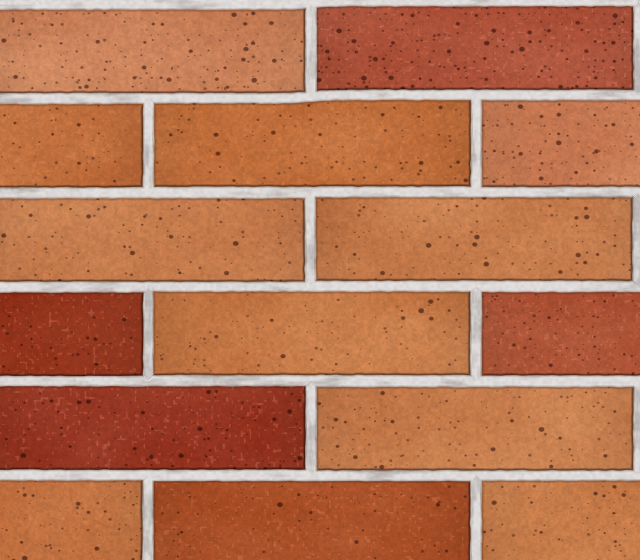
Write a WebGL 2 fragment shader that draws this texture.

```glsl
#version 300 es
precision highp float;
// Running-bond wall of long fired bricks in pale mortar. Each brick is a box
// distance with its own firing tone, clay clouds, grain, pits and dark rims.
// Lengths are in units of the canvas height, with y running down from the top.
uniform vec2 u_resolution;
out vec4 outColor;

// Firing per brick, three per course: 0 is tan, 0.5 orange, 1 dark red.
const float FIRING[18] = float[18](
  0.05, 0.74, 0.30,   0.38, 0.40, 0.20,   0.10, 0.10, 0.30,
  0.98, 0.20, 0.72,   1.00, 0.12, 0.30,   0.32, 0.73, 0.18);
// Rosiness per brick: raises the blue and brings more dark pits.
const float ROSE[18] = float[18](
  0.75, 1.00, 0.50,   0.20, 0.10, 0.85,   0.30, 0.25, 0.30,
  0.10, 0.15, 0.75,   0.30, 0.25, 0.30,   0.25, 0.00, 0.15);

float hash(vec2 p) {
  vec3 q = fract(p.xyx * vec3(0.1031, 0.1030, 0.0973));
  q += dot(q, q.yzx + 33.33);
  return fract((q.x + q.y) * q.z);
}

float noise(vec2 p) {
  vec2 i = floor(p), f = fract(p);
  f = f * f * (3.0 - 2.0 * f);
  return mix(mix(hash(i), hash(i + vec2(1, 0)), f.x),
             mix(hash(i + vec2(0, 1)), hash(i + vec2(1, 1)), f.x), f.y);
}

float fbm(vec2 p) {
  float sum = 0.0, gain = 0.5;
  for (int i = 0; i < 4; i++) {
    sum += gain * noise(p);
    p = p * 2.03 + 17.3;
    gain *= 0.5;
  }
  return sum / 0.9375;
}

// Round specks, one at most in each cell; density is the share of cells filled.
float specks(vec2 p, float cell, float density, float aa) {
  vec2 g = p / cell, id = floor(g);
  vec2 centre = 0.3 + 0.4 * vec2(hash(id + 3.7), hash(id + 41.2));
  float radius = cell * mix(0.08, 0.26, pow(hash(id + 71.9), 2.0));
  float d = length((g - id - centre) * vec2(0.85, 1.0)) * cell - radius;
  return step(hash(id + 9.1), density) * (1.0 - smoothstep(-aa, aa, d));
}

vec3 brickColor(vec2 p, vec2 local, float firing, float rose, vec2 id, float aa) {
  vec3 tan_ = vec3(0.785, 0.510, 0.310);
  vec3 orange = vec3(0.735, 0.405, 0.200);
  vec3 darkRed = vec3(0.575, 0.205, 0.110);
  vec3 col = firing < 0.5 ? mix(tan_, orange, firing * 2.0)
                          : mix(orange, darkRed, firing * 2.0 - 1.0);
  col += rose * vec3(0.015, 0.010, 0.070);

  // Broad firing clouds, then sandy grain at two sizes.
  float cloud = fbm(p * vec2(5.0, 8.0) + id * 13.0) - 0.5;
  col += cloud * vec3(0.10, 0.13, 0.12);
  float grain = noise(p * 150.0) + noise(p * 310.0 + 5.0) - 1.0;
  col *= 1.0 + 0.085 * grain;
  col += 0.09 * smoothstep(0.72, 0.95, noise(p * 190.0 + 60.0)) * firing;

  // Dark iron pits, large sparse ones over small dense ones.
  float pits = specks(p, 0.0165, 0.05 + 0.20 * rose, aa);
  pits = max(pits, 0.75 * specks(p + 0.37, 0.0095, 0.07 + 0.10 * rose, aa));
  col = mix(col, col * vec3(0.48, 0.40, 0.38), pits * 0.85);

  // Slightly deeper tone toward the ends.
  return col * (1.0 - 0.06 * smoothstep(0.18, 0.29, abs(local.x)));
}

vec3 mortarColor(vec2 p, float upright) {
  float stain = fbm(p * vec2(9.0, 22.0) + 4.0);
  float streak = fbm(p * mix(vec2(22.0, 95.0), vec2(95.0, 22.0), upright));
  vec3 col = mix(vec3(0.87, 0.855, 0.85), vec3(0.73, 0.71, 0.70),
                 smoothstep(0.48, 0.78, 0.5 * (stain + streak) + 0.09 * upright));
  return col * (1.0 + 0.07 * (noise(p * 180.0) - 0.5));
}

void main() {
  float aa = 0.8 / u_resolution.y;
  vec2 p = vec2(gl_FragCoord.x, u_resolution.y - gl_FragCoord.y) / u_resolution.y;

  // The upper courses rise a little on the right.
  vec2 q = p;
  q.y += 0.006 * smoothstep(0.5, 0.62, p.x) * (1.0 - smoothstep(0.18, 0.36, p.y));

  // Brick pitch 0.585 by 0.1685; odd courses shift by half a brick.
  float row = floor((q.y - 0.0065) / 0.1685);
  float shift = mod(row, 2.0) < 0.5 ? 0.030 : 0.320;
  float column = floor((q.x + shift) / 0.585);
  vec2 id = vec2(column, row);
  vec2 local = q - (id + 0.5) * vec2(0.585, 0.1685) - vec2(-shift, 0.0065);
  local += 0.002 * (vec2(hash(id + 5.0), hash(id + 8.0)) - 0.5);

  // Signed distance to the brick with a faintly ragged edge.
  vec2 edge = abs(local) - vec2(0.2825, 0.0743);
  float d = length(max(edge, 0.0)) + min(max(edge.x, edge.y), 0.0);
  d += 0.0016 * (noise(p * 75.0) - 0.5);

  int index = clamp(int(row) * 3 + int(column), 0, 17);
  vec3 brick = brickColor(p, local, FIRING[index], ROSE[index], id, aa);

  // Dark rim, strongest along the lower and right arrises.
  float rim = smoothstep(-0.0055, -0.0005, d);
  float lowerRight = step(edge.x, edge.y) * step(0.0, local.y)
                   + step(edge.y, edge.x) * step(0.0, local.x);
  brick *= 1.0 - rim * (0.20 + 0.30 * lowerRight);

  float upright = smoothstep(-0.004, 0.004, edge.x - max(edge.y, 0.0));
  vec3 mortar = mortarColor(p, upright);
  mortar *= mix(vec3(0.80, 0.76, 0.74), vec3(1.0), smoothstep(0.0, 0.0045, d));

  vec3 col = mix(brick, mortar, smoothstep(-aa, aa, d));
  outColor = vec4(clamp(col, 0.0, 1.0), 1.0);
}
```
